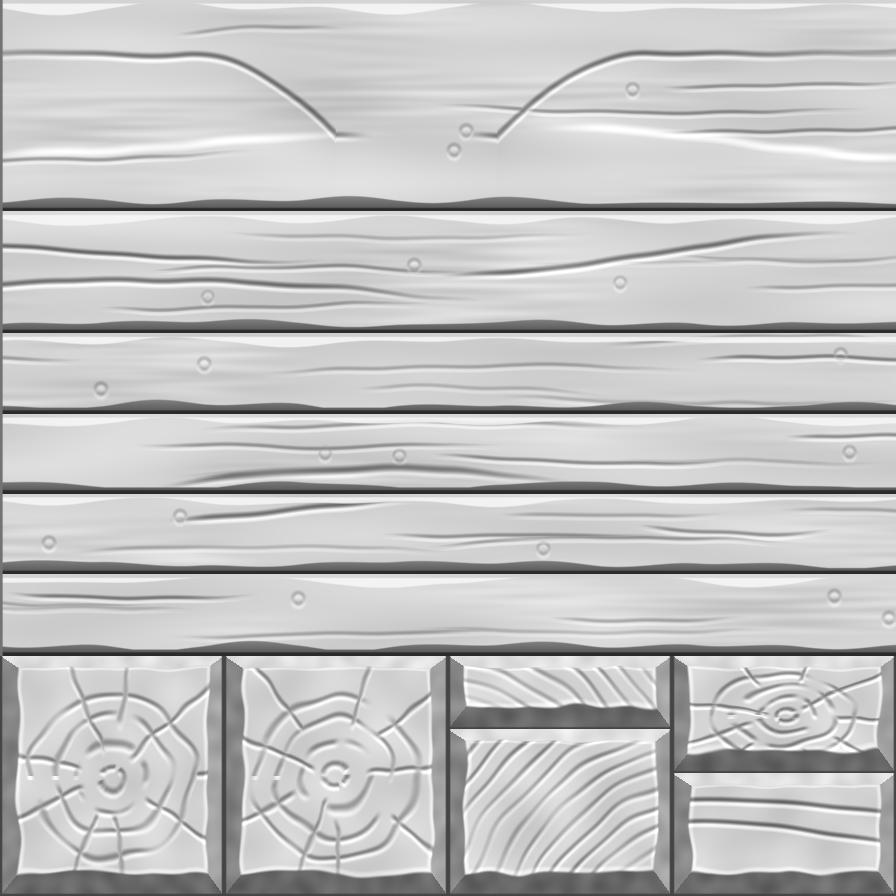
Write a Shadertoy shader that draws this texture map.

```glsl
// Pale sculpted timber: six stacked planks above a row of bevelled beam ends.
const float PI = 3.14159;
const float EDGES[7] = float[7](1., .764, .628, .538, .449, .359, .268);
const float ENDS_TOP = .268;
const float FACE = .83;
const float GAP = .17;
const float GAP_WIDTH = .004;
const float CARVE_DARK = .42;
const float CARVE_LIGHT = .22;
const vec2 LIGHT_STEP = vec2(0, .0045);
const vec4 BEVEL_SIZE = vec4(.02, .018, .025, .013); // left, right, bottom, top
const vec4 BEVEL_TONE = vec4(.52, .64, .4, .88);

float hash(float n) { return fract(sin(n * 127.1) * 4375.85); }

vec2 gradient(vec2 i) {
  float a = 2. * PI * hash(dot(i, vec2(1, 57.3)));
  return vec2(cos(a), sin(a));
}

float noise(vec2 p) {
  vec2 i = floor(p), f = p - i, u = f * f * (3. - 2. * f), e = vec2(1, 0);
  return mix(mix(dot(gradient(i), f), dot(gradient(i + e), f - e), u.x),
    mix(dot(gradient(i + e.yx), f - e.yx), dot(gradient(i + 1.), f - 1.), u.x), u.y);
}

float stroke(float d, float w) { return 1. - smoothstep(0., w + 1. / iResolution.y, abs(d)); }

float below(float d, float edge) {
  float aa = 1. / iResolution.y;
  return 1. - smoothstep(edge - aa, edge + aa, d);
}

// Dark line with a soft shadow on its lower side
float cut(float d, float w) {
  return max(stroke(d, w), .25 * step(d, 0.) * exp(d / (w * 4.)));
}

// Tapered crack from a to b
float crack(vec2 p, vec2 a, vec2 b, float bend, float w) {
  float span = b.x - a.x, t = clamp((p.x - a.x) / span, 0., 1.);
  float y = mix(a.y, b.y, smoothstep(0., 1., t)) + bend * sin(PI * t);
  float slope = (6. * t * (1. - t) * (b.y - a.y) + bend * PI * cos(PI * t)) / span;
  float d = (p.y - y + .004 * noise(vec2(p.x * 14., y * 9.))) / sqrt(1. + slope * slope);
  float taper = smoothstep(0., .2, t) * (1. - smoothstep(.65, 1., t));
  return taper * cut(d, w * (.4 + .6 * taper));
}

// Paired curves framing the knot of the top plank
float knotSweep(vec2 p) {
  float q = abs(p.x - .465), t = clamp((q - .09) / .17, 0., 1.);
  float y = mix(.94, .848, (1. - t) * (1. - t)) + .005 * noise(p.xx * 9.);
  float slope = q > .09 ? 1.08 * (1. - t) : 0.;
  float fade = smoothstep(.045, .1, q) * (1. - .5 * smoothstep(.3, .5, q));
  return fade * cut((p.y - y) / sqrt(1. + slope * slope), .005);
}

float plankGrooves(vec2 p, vec2 lo, vec2 hi, float id) {
  float h = hi.y - lo.y, m = id < .5 ? knotSweep(p) : 0.;
  for (int i = 0; i < 6; i++) {
    float s = id * 17.3 + float(i) * 3.1;
    vec2 a = vec2(hash(s) * 1.1 - .2, lo.y + h * (.2 + .11 * (float(i) + hash(s + 1.))));
    vec2 b = a + vec2(.18 + .35 * hash(s + 2.), .018 * (hash(s + 3.) - .5));
    m = max(m, (.3 + .5 * hash(s + 4.)) * crack(p, a, b, .02 * (hash(s + 5.) - .5), .0028));
    // Small round pits
    vec2 pit = vec2(hash(s + 6.), lo.y + h * (.25 + .5 * hash(s + 7.)));
    if (i < 3) m = max(m, .35 * stroke(length(p - pit) - .006, .003));
  }
  // Deep carved cracks
  m = max(m, crack(p, vec2(-.2, .665), vec2(.57, .66), .025, .005));
  m = max(m, crack(p, vec2(.48, .692), vec2(.97, .742), 0., .005));
  m = max(m, crack(p, vec2(-.15, .735), vec2(.38, .71), -.005, .004));
  m = max(m, crack(p, vec2(.17, .457), vec2(.66, .46), .018, .007));
  return max(m, crack(p, vec2(.18, .42), vec2(.48, .443), 0., .005));
}

// Growth rings with radial splits, arcs, or flat grain
float endGrooves(vec2 p, vec2 lo, vec2 hi, float id) {
  bool upper = hi.y > .26, third = id > 13.5 && id < 15.5, last = id > 15.5;
  if (last && !upper)
    return max(crack(p, vec2(.7, .105), vec2(1.08, .085), .008, .004),
      crack(p, vec2(.69, .08), vec2(1.08, .05), .01, .004));
  if (third) {
    float r = length(p - (upper ? vec2(.47, .04) : vec2(.8, -.08))) + .008 * noise(p * 18.);
    return (.55 + .6 * noise(p * 16.)) * stroke((fract(r / .02) - .5) * .02, .0035);
  }
  vec2 q = (p - .5 * (lo + hi)) * vec2(1, last ? 1.6 : 1.);
  float gap = last ? .022 : .026, r = length(q) + .012 * noise(q * 22. + id);
  float k = r / gap, angle = atan(q.y, q.x);
  float broken = smoothstep(-.35, 0., noise(vec2(angle * 1.5, floor(k) * 3.7 + id)));
  float rings = .75 * broken * stroke((fract(k) - .5) * gap, .0045) * below(k, 4.);
  float turn = (angle / PI + 1.) * 4.5, s = floor(turn) + id * 9.;
  float across = (fract(turn) - .5 + .5 * (hash(s) - .5)) * r * .7 + .006 * noise(q * 35.);
  float start = gap * (.6 + 2.8 * hash(s + 3.));
  return max(rings, .8 * stroke(across, .0035) * smoothstep(start, start + .01, r));
}

float plankTone(vec2 p, vec2 lo, vec2 hi, float id, float tone) {
  float up = p.y - lo.y, down = hi.y - p.y;
  float streak = noise(p * vec2(7, 130)) * smoothstep(-.1, .4, noise(p * vec2(3, 14) + id));
  tone += .09 * noise(p * vec2(4, 22) + id * 7.) + .12 * streak;
  if (id < .5) tone += .16 * (crack(p, vec2(-.05, .825), vec2(.46, .85), 0., .008)
    + crack(p, vec2(.58, .858), vec2(1.15, .815), 0., .008));
  // Worn bright lip above, chipped dark bevel below
  float lip = .009 + .016 * noise(vec2(p.x * 8., id * 5.3));
  tone = mix(tone, .97, .85 * below(down, lip) * (1. - below(down, .004)));
  float chip = max(.007, .011 + .014 * noise(vec2(p.x * 9., id * 3.7 + .4)));
  tone = mix(tone, .36 + 12. * max(up - GAP_WIDTH, 0.), below(up, chip));
  return mix(mix(tone, GAP, below(up, GAP_WIDTH)), .45, below(p.x, .003));
}

float endTone(vec2 p, vec2 lo, vec2 hi, float id, float tone) {
  vec4 d = vec4(p - lo, hi - p).xzyw;
  vec4 e = d / BEVEL_SIZE + .35 * noise(p * 24. + id), c = BEVEL_TONE;
  float m = min(min(e.x, e.y), min(e.z, e.w));
  float side = m == e.x ? c.x : m == e.y ? c.y : m == e.z ? c.z : c.w;
  tone += .09 * noise(p * 20. + id) + .1 * stroke(m - 1.12, .2);
  tone = mix(side + .12 * noise(p * 45.), tone, smoothstep(.92, 1.08, m));
  return mix(tone, GAP + .1, below(min(min(d.x, d.y), d.z), .0025));
}

void mainImage(out vec4 fragColor, in vec2 fragCoord) {
  vec2 p = fragCoord / iResolution.xy, q = p + LIGHT_STEP, lo = vec2(0), hi = vec2(1);
  float id = 0., tone = FACE;
  if (p.y > ENDS_TOP) {
    while (p.y <= EDGES[int(id) + 1] && id < 5.) id++;
    lo.y = EDGES[int(id) + 1];
    hi.y = EDGES[int(id)];
    tone += CARVE_LIGHT * plankGrooves(q, lo, hi, id) - CARVE_DARK * plankGrooves(p, lo, hi, id);
    tone = plankTone(p, lo, hi, id, tone);
  } else {
    float column = floor(p.x * 4.), split = column == 2. ? .186 : column == 3. ? .137 : 0.;
    bool upper = p.y > split;
    lo = vec2(column * .25, upper ? split : 0.);
    hi = vec2(lo.x + .25, upper ? ENDS_TOP : split);
    id = 10. + column * 2. + float(upper);
    tone += CARVE_LIGHT * endGrooves(q, lo, hi, id) - CARVE_DARK * endGrooves(p, lo, hi, id);
    tone = endTone(p, lo, hi, id, tone);
  }
  fragColor = vec4(vec3(clamp(tone, 0., 1.)), 1);
}
```
